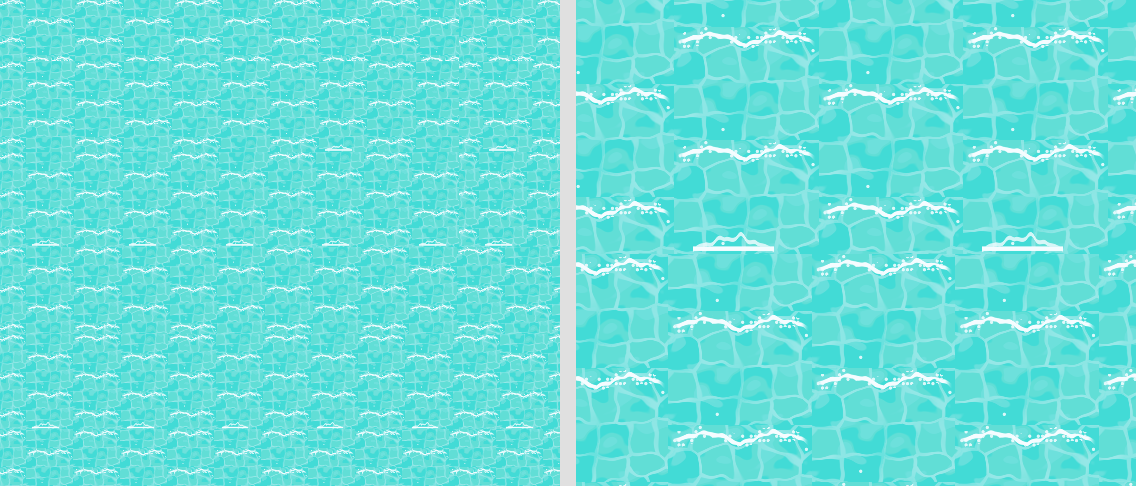
Left, the full canvas; right, a detail of the centre.
This texture is drawn by a Shadertoy shader. Its source:

```glsl
#define TILES vec2(11.38, 12.8)   // tiles across and down
#define TILE_ASPECT 1.3           // tile width over height
#define FIRST_COLUMN 0.53         // left edge of the first whole column
#define BAND_SQUEEZE 0.0095       // columns narrow by this much per band
#define CUT_X 9.33                // where the upper bands skip sideways
#define CUT_SKIP 0.63
#define CELLS vec2(3.4, 4.2)      // ripple cells per tile height
#define LINE_WIDTH 0.05
#define CREST_Y 0.17
#define CREST_RISE 0.10
#define CREST_WIDTH 0.017

const vec3 DEEP = vec3(0.26, 0.86, 0.84);
const vec3 SHALLOW = vec3(0.38, 0.87, 0.84);
const vec3 PALE = vec3(0.44, 0.88, 0.87);
const vec3 RIPPLE = vec3(0.60, 0.91, 0.91);
const vec3 FOAM = vec3(0.96, 0.99, 1.0);

// Tops of the bands, in tile heights from the top of the canvas
const float BAND_TOP[7] = float[7](-1.04, 1.615, 4.0, 6.5, 8.79, 11.31, 14.0);

vec2 hash2(vec2 p) {
    p = vec2(dot(p, vec2(127.1, 311.7)), dot(p, vec2(269.5, 183.3)));
    return fract(sin(p) * 43758.55);
}

float gradientDot(vec2 cell, vec2 offset, vec2 f) {
    return dot(hash2(cell + offset) * 2.0 - 1.0, f - offset);
}

float gradientNoise(vec2 p) {
    vec2 i = floor(p), f = fract(p);
    vec2 u = f * f * (3.0 - 2.0 * f);
    float low = mix(gradientDot(i, vec2(0, 0), f), gradientDot(i, vec2(1, 0), f), u.x);
    float high = mix(gradientDot(i, vec2(0, 1), f), gradientDot(i, vec2(1, 1), f), u.x);
    return mix(low, high, u.y);
}

// x: distance to the cell edge, y: random value of the cell
vec2 rippleCells(vec2 p) {
    vec2 i = floor(p), f = fract(p);
    float nearest = 9.0, second = 9.0, id = 0.0;
    for (int y = -1; y <= 1; y++)
    for (int x = -1; x <= 1; x++) {
        vec2 offset = vec2(x, y);
        vec2 seed = hash2(i + offset);
        float d = length(offset + 0.1 + 0.8 * seed - f);
        if (d < nearest) {
            second = nearest;
            nearest = d;
            id = fract(seed.x * 7.3 + seed.y * 3.1);
        } else second = min(second, d);
    }
    return vec2(0.5 * (second - nearest), id);
}

// Coverage of a stroke of half-width w at distance d
float stroke(float d, float w, float aa) {
    return 1.0 - smoothstep(w - aa, w + aa, abs(d));
}

vec3 water(vec2 q, float aa) {
    vec2 warp = vec2(gradientNoise(q * 7.0), gradientNoise(q * 7.0 + 31.0));
    vec2 cell = rippleCells((q + 0.06 * warp) * CELLS + 4.0);
    float blotch = gradientNoise(q * vec2(5.0, 7.0) + 9.0);
    float middle = smoothstep(0.1, 0.4, q.y) * smoothstep(1.0, 0.75, q.y + 0.0);
    float depth = cell.y + 0.7 * blotch + 0.25 * middle;
    vec3 color = mix(DEEP, SHALLOW, smoothstep(0.52, 0.58, depth));
    color = mix(color, PALE, smoothstep(0.16, 0.22, blotch) * 0.8);
    float fade = 0.75 + 0.9 * gradientNoise(q * 4.0 + 17.0);
    float line = stroke(cell.x, LINE_WIDTH, aa * 2.0);
    return mix(color, RIPPLE, line * clamp(fade, 0.2, 1.0));
}

// Twin-humped crest with spray around it
float crest(vec2 q, float aa) {
    float x = q.x / TILE_ASPECT;
    float top = CREST_Y - CREST_RISE * abs(sin(6.2832 * x));
    float d = q.y - top - 0.045 * gradientNoise(vec2(q.x * 11.0, 3.0));
    float width = CREST_WIDTH * (1.0 + 1.3 * gradientNoise(q * 13.0 + 5.0));
    float ends = smoothstep(0.02, 0.07, x) * smoothstep(0.98, 0.92, x);
    float body = stroke(d, width, aa * 0.6) * ends;
    vec2 grain = q * 26.0;
    float chance = 0.3 * (1.0 - smoothstep(0.03, 0.09, abs(d)));
    float dotOn = step(hash2(floor(grain) + 40.0).x, chance);
    float spray = dotOn * stroke(length(fract(grain) - 0.5), 0.38, aa * 13.0);
    return max(body, 0.85 * spray);
}

// Low foam heap cut flat by the lower edge of a band
float foamHeap(float x, float rise, float aa) {
    float dome = 0.14 * sin(3.1416 * clamp((x - 0.13) / 0.56, 0.0, 1.0));
    float top = 0.04 + dome * (0.7 + gradientNoise(vec2(x * 14.0, 2.0)));
    float rim = stroke(rise - top, 0.018, aa * 0.6);
    float base = stroke(rise - 0.05, 0.02, aa * 0.6);
    float inside = step(0.13, x) * step(x, 0.69);
    return max(0.8 * rim, base) * inside;
}

void mainImage(out vec4 fragColor, in vec2 fragCoord) {
    vec2 uv = fragCoord / iResolution.xy;
    vec2 p = vec2(uv.x, 1.0 - uv.y) * TILES;
    float aa = TILES.y / iResolution.y;

    // Bands: each restarts the rows and changes the column pitch
    int band = 0;
    for (int i = 1; i < 6; i++) if (p.y >= BAND_TOP[i]) band = i;
    float y = p.y - BAND_TOP[band];
    float rise = BAND_TOP[band + 1] - p.y;
    float x = (p.x - FIRST_COLUMN) * (1.0 + BAND_SQUEEZE * float(band));
    if (band < 3 && p.x > CUT_X) x += CUT_SKIP;

    // Every other column drops by half a tile
    float column = floor(x);
    bool dropped = mod(column, 2.0) < 0.5;
    vec2 q = vec2(fract(x) * TILE_ASPECT, fract(y - (dropped ? 0.5 : 0.0)));

    vec3 color = water(q, aa);
    color = mix(color, FOAM, crest(q, aa));

    // Foam heaps end the dropped columns of some bands
    float heap = band == 2 || band == 4 ? 1.0 : 0.0;
    if (band == 1) heap = smoothstep(0.4, 0.9, hash2(vec2(column, 6.0)).x);
    if (dropped) color = mix(color, FOAM, heap * foamHeap(fract(x), rise, aa));
    fragColor = vec4(color, 1.0);
}
```
